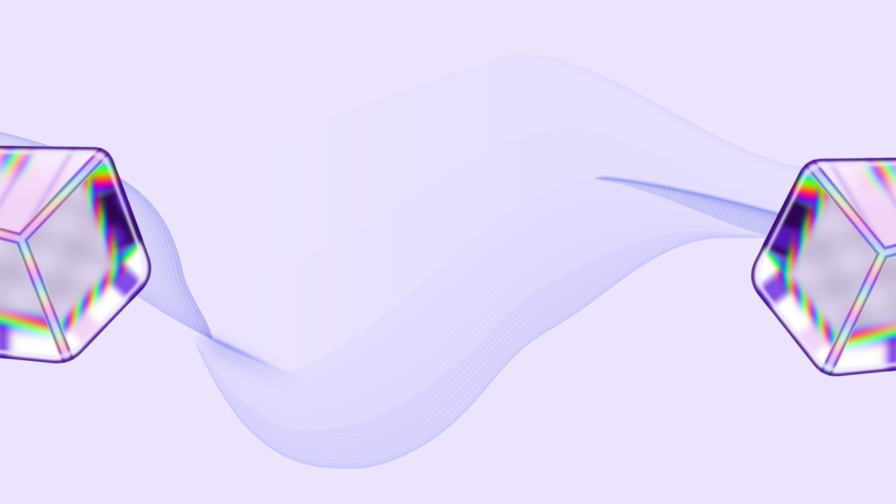
This background is drawn by a WebGL 1 fragment shader. Its source:

```glsl
precision highp float;
// Two prismatic glass cubes beside a lilac field crossed by sheer wave ribbons.
uniform vec2 u_resolution;

const vec2 GRID = vec2(7.68, 4.32);  // canvas units, y pointing down
const float TAU = 6.2832;
const vec3 LILAC = vec3(0.925, 0.895, 1.0);
const vec3 PERIWINKLE = vec3(0.66, 0.67, 0.97);
const vec3 INK_BLUE = vec3(0.42, 0.46, 0.9);
const vec3 GLASS = vec3(0.81, 0.77, 0.88);
const vec3 BLUSH = vec3(0.95, 0.83, 0.97);
const vec3 VIOLET = vec3(0.39, 0.12, 0.88);
const vec3 DEEP = vec3(0.17, 0.02, 0.32);
const float THREADS = 26.0;          // fine lines across a ribbon
const float BEVEL = 0.27;            // refracting rim of a cube face
const float TUBE = 0.065;            // half width of the inner cube edges

float aa;                            // one pixel in canvas units

float inside(float d) { return smoothstep(-aa, aa, d); }
float glow(float d, float w) { return exp(-d * d / (w * w)); }
float between(float a, float b, float x) {
  return smoothstep(a - 0.05, a + 0.05, x) * (1.0 - smoothstep(b - 0.05, b + 0.05, x));
}
vec3 spectrum(float t) { return 0.5 + 0.5 * cos(TAU * (t + vec3(0.0, 0.33, 0.67))); }
float threads(float s) { float c = 0.5 + 0.5 * cos(TAU * THREADS * s); return c * c * c; }

// Signed distance to a line, positive on its clockwise side
float edge(vec2 p, vec2 a, vec2 b) {
  vec2 e = normalize(b - a), r = p - a;
  return e.x * r.y - e.y * r.x;
}
float along(vec2 p, vec2 a, vec2 b) { return dot(p - a, b - a) / dot(b - a, b - a); }
float segment(vec2 p, vec2 a, vec2 b) {
  return length(p - mix(a, b, clamp(along(p, a, b), 0.0, 1.0)));
}
float smoothMin(float a, float b, float k) {
  float h = max(k - abs(a - b), 0.0) / k;
  return min(a, b) - h * h * k * 0.25;
}

vec3 waves(vec3 col, vec2 p) {
  float x = p.x, y = p.y;
  // Wide ribbon
  float crest = 0.45 + smoothstep(4.4, 7.1, x) + 0.35 * max(4.4 - x, 0.0);
  float fold = 1.52 + 1.72 * (1.0 - smoothstep(2.15, 5.2, x))
    + 0.56 * smoothstep(4.9, 7.0, x) - 0.48 * max(2.45 - x, 0.0);
  float hem = 2.04 + 1.98 * (1.0 - smoothstep(3.0, 6.2, x))
    - 0.15 * glow(x - 4.45, 0.4) - 1.02 * pow(max(3.1 - x, 0.0) / 1.4, 3.0);
  float s = (y - fold) / max(hem - fold, 0.05);
  float body = inside(y - fold) * inside(hem - y) * smoothstep(1.6, 1.75, x);
  col = mix(col, PERIWINKLE, body * (0.14 + 0.1 * inside(s - 0.66)
    + 0.06 * s * (1.0 + threads(s)) + 0.2 * glow(y - hem, 0.03)));

  // Sheer veil above the fold
  float veil = inside(y - crest) * inside(fold - y) * smoothstep(1.8, 4.6, x);
  col = mix(col, PERIWINKLE, veil * (0.07 + 0.04 * inside(y - mix(crest, fold, 0.55))
    + 0.14 * glow(y - crest, 0.05) * smoothstep(4.4, 5.4, x)));

  // Dense twist on the right
  float twistTop = 1.52 + 0.35 * pow(max(x - 5.1, 0.0) / 1.7, 1.4);
  float twist = inside(y - twistTop) * inside(fold - y) * step(5.1, x);
  float w = (y - twistTop) / max(fold - twistTop, 0.03);
  col = mix(col, INK_BLUE, twist * (0.2 + 0.12 * threads(w * 0.5) + 0.2 * glow(w, 0.3)));
  col = mix(col, INK_BLUE, 0.4 * glow(y - twistTop, 0.018) * between(5.15, 6.9, x));

  // Loop behind the left cube and its tail
  float drop = max(y - 1.13, 0.0), back = max(1.85 - x, 0.0);
  float inset = 1.65 * (1.0 - exp(-drop / 0.4)) + 0.2 * smoothstep(1.2, 1.85, drop) - x;
  float lift = 2.92 - 0.45 * back - 0.18 * back * back - y;
  float loop = inside(inset) * inside(lift) * step(1.13, y);
  col = mix(col, INK_BLUE, loop * (0.12 + 0.18 * exp(-lift * 12.0)
    + 0.28 * exp(-inset * 9.0) + 0.1 * threads(inset) * exp(-inset * 4.0)));
  float tail = y - 2.92 - 0.47 * (x - 1.85);
  float taper = smoothstep(1.65, 1.9, x) * (1.0 - smoothstep(1.9, 2.6, x));
  return mix(col, INK_BLUE, taper * (0.45 * glow(tail, 0.025) + 0.2 * glow(tail - 0.05, 0.1)));
}

// Cube cut by the left canvas side, from its four visible corners
vec3 cube(vec3 col, vec2 p, vec2 top, vec2 side, vec2 low, vec2 front) {
  vec2 frontFar = front - vec2(1.5, 0.4);
  float right = edge(p, top, side), under = edge(p, side, low);
  float roof = edge(p, top - vec2(1.5, 0.02), top);
  float ground = edge(p, low, low - vec2(1.5, 0.15));
  float hull = smoothMin(smoothMin(right, under, 0.16), smoothMin(roof, ground, 0.12), 0.12);
  float t = along(p, top, side), b = along(p, side, low);
  float ripple = 0.5 + 0.25 * sin(p.x * 13.0 + p.y * 7.0) + 0.25 * sin(p.x * 5.0 - p.y * 17.0);
  vec3 pane = GLASS + 0.09 * (ripple - 0.5);

  // Side face: dark band, pale strip, clear window
  vec3 band = mix(BLUSH, spectrum(t * 4.0 + right), between(0.1, 0.32, t));
  band = mix(band, mix(DEEP, VIOLET, smoothstep(0.4, 0.9, ripple) * 0.7), between(0.3, 0.74, t));
  band = mix(band, spectrum(t * 5.0 - right * 2.0), between(0.74, 0.88, t));
  band = mix(band, DEEP, smoothstep(0.86, 0.94, t));
  vec3 strip = mix(vec3(1.0), VIOLET, between(0.12, 0.3, b) * 0.8);
  strip = mix(strip, BLUSH, between(0.6, 0.8, b));
  vec3 wall = mix(band, pane, smoothstep(-0.04, 0.05, right - BEVEL));
  wall = mix(strip, wall, smoothstep(-0.03, 0.03, under - BEVEL));
  float fringe = glow(min(right, under) - BEVEL, 0.055);
  wall = mix(wall, spectrum((right + under) * 4.0 + b), fringe * 0.7);

  // Upper face: blush with slanted streaks
  float slant = p.x + 0.6 * p.y;
  vec3 lid = mix(vec3(0.98, 0.93, 1.0), BLUSH, smoothstep(0.0, 0.5, roof));
  lid = mix(lid, vec3(0.76, 0.62, 0.93), 0.5 * glow(sin(slant * 9.0), 0.3));
  lid = mix(lid, spectrum(slant * 5.0), 0.6 * glow(length(vec2(p.x, roof) - 0.1), 0.14));

  // Front face: clear pane above a white foot
  vec3 face = mix(vec3(1.0), VIOLET, glow(p.x - 0.02, 0.07) * 0.8);
  face = mix(face, pane, smoothstep(0.26, 0.34, ground));
  face = mix(face, spectrum(ground * 5.0 + p.x), 0.7 * glow(ground - 0.32, 0.08));
  vec3 glass = mix(face, lid, inside(-edge(p, frontFar, front)));
  glass = mix(glass, wall, inside(edge(p, front, top)) * inside(-edge(p, front, low)));

  // Inner edges and outer rim
  float spine = min(min(segment(p, front, top), segment(p, front, low)), segment(p, front, frontFar));
  vec3 tube = mix(vec3(0.96, 0.92, 1.0), vec3(0.58, 0.42, 0.82), glow(spine - 0.038, 0.014));
  tube = mix(tube, spectrum(p.y * 2.5 + p.x), 0.22);
  glass = mix(glass, tube, 1.0 - smoothstep(TUBE - 0.02, TUBE, spine));
  glass = mix(glass, LILAC, 0.75 * glow(hull - 0.055, 0.02));
  glass = mix(glass, mix(DEEP, VIOLET, 0.35), 0.85 * glow(hull - 0.012, 0.018));
  return mix(col, glass, inside(hull));
}

void main() {
  vec2 p = gl_FragCoord.xy / u_resolution * GRID;
  p.y = GRID.y - p.y;
  aa = GRID.y / u_resolution.y;
  vec3 col = waves(LILAC, p);
  col = cube(col, p, vec2(0.93, 1.26), vec2(1.34, 2.36), vec2(0.6, 3.13), vec2(0.18, 2.05));
  p.x = GRID.x - p.x;
  col = cube(col, p, vec2(0.77, 1.36), vec2(1.29, 2.39), vec2(0.62, 3.24), vec2(0.11, 2.17));
  gl_FragColor = vec4(col, 1.0);
}
```
